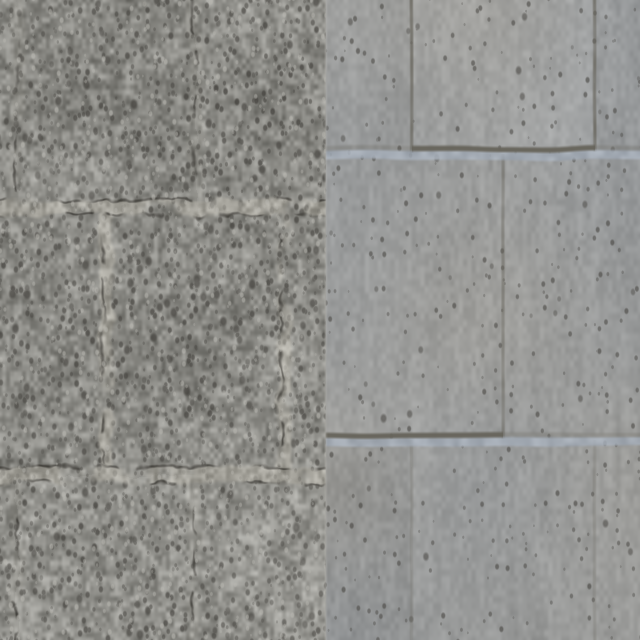
Give the GLSL for this texture, as a WebGL 2 fragment shader.

```glsl
#version 300 es
precision highp float;
// Two concrete block walls side by side: coarse pitted blocks with rough pale
// mortar on the left, smooth blocks with thin bluish joints on the right.
// Running-bond distances place the joints; cellular pits and noise add wear.
uniform vec2 u_resolution;
out vec4 outColor;

const float SEAM_X = 0.509;
const vec2 ROUGH_PITCH = vec2(0.278, 0.418);   // block size, left wall
const vec2 ROUGH_ORIGIN = vec2(0.166, 0.258);
const vec2 SMOOTH_PITCH = vec2(0.286, 0.447);  // block size, right wall
const vec2 SMOOTH_ORIGIN = vec2(0.786, 0.313);
const float MORTAR_HALF = 0.012;
const float LINE_HALF = 0.0025;

const vec3 ROUGH_STONE = vec3(0.555, 0.553, 0.533);
const vec3 SMOOTH_STONE = vec3(0.605, 0.607, 0.600);
const vec3 MORTAR = vec3(0.675, 0.665, 0.630);
const vec3 PIT = vec3(0.270, 0.262, 0.245);
const vec3 SPECK = vec3(0.730, 0.725, 0.700);
const vec3 SHADOW = vec3(0.400, 0.390, 0.355);
const vec3 BLUE_JOINT = vec3(0.635, 0.670, 0.715);

float hash(vec2 p) {
  vec3 q = fract(p.xyx * 0.1031);
  q += dot(q, q.yzx + 33.33);
  return fract((q.x + q.y) * q.z);
}

float noise(vec2 p) {
  vec2 i = floor(p), f = fract(p);
  f = f * f * (3.0 - 2.0 * f);
  return mix(mix(hash(i), hash(i + vec2(1, 0)), f.x),
             mix(hash(i + vec2(0, 1)), hash(i + vec2(1, 1)), f.x), f.y);
}

float layers(vec2 p) {
  return 0.55 * noise(p) + 0.3 * noise(p * 2.1 + 17.0) + 0.15 * noise(p * 4.3 + 41.0);
}

// Scattered soft dots: one candidate per cell, kept with the given density
float dots(vec2 p, float density, float radius) {
  vec2 cell = floor(p);
  float cover = 0.0;
  for (int y = -1; y <= 1; y++) {
    for (int x = -1; x <= 1; x++) {
      vec2 id = cell + vec2(x, y);
      vec2 center = id + vec2(hash(id + 3.7), hash(id + 71.3));
      float size = hash(id + 29.1);
      float r = radius * mix(0.45, 1.0, size);
      float d = length((p - center) * vec2(1.15, 0.8));
      float kept = step(hash(id + 113.9), density);
      cover = max(cover, kept * mix(0.4, 1.0, size) * (1.0 - smoothstep(0.35 * r, r, d)));
    }
  }
  return cover;
}

// Running bond: xy = signed distance to nearest joints, zw = block id
vec4 bond(vec2 p, vec2 pitch, vec2 origin) {
  vec2 g = (p - origin) / pitch;
  float row = floor(g.y);
  g.x -= 0.5 * mod(row, 2.0);
  return vec4((fract(g + 0.5) - 0.5) * pitch, floor(g.x), row);
}

float band(float d, float halfWidth, float soft) {
  return 1.0 - smoothstep(halfWidth - soft, halfWidth + soft, abs(d));
}

vec3 roughWall(vec2 p) {
  vec2 wobble = vec2(layers(p * 32.0), layers(p * 32.0 + 60.0)) - 0.5;
  vec4 b = bond(p + 0.016 * wobble, ROUGH_PITCH, ROUGH_ORIGIN);
  float patches = layers(p * 7.0 + 5.0);
  vec3 color = ROUGH_STONE + 0.04 * (hash(b.zw + 9.0) - 0.5) + 0.13 * (patches - 0.5);

  // Mortar fills the beds and alternate courses; other joints are cracks
  float worn = smoothstep(0.22, 0.55, layers(p * 24.0 + 90.0));
  float filled = 1.0 - 0.75 * mod(b.w, 2.0);
  float bed = band(b.y, MORTAR_HALF, 0.004);
  float upright = band(b.x, MORTAR_HALF * 0.85, 0.004) * filled;
  float mortar = max(bed, upright) * worn;
  float edge = max(band(abs(b.y) - MORTAR_HALF, 0.002, 0.002),
                   band(b.x + MORTAR_HALF * 0.4 * filled, 0.002, 0.002) * (1.0 - bed));
  color = mix(color, MORTAR, 0.75 * mortar);
  color = mix(color, PIT, 0.65 * edge * smoothstep(0.4, 0.65, noise(p * 45.0)));

  // Coarse grain, pits and pale aggregate
  color += 0.18 * (noise(p * vec2(160.0, 125.0)) - 0.5) + 0.13 * (noise(p * 75.0 + 8.0) - 0.5);
  float pits = max(dots(p * 88.0, 0.38, 0.55), dots(p * 48.0 + 31.0, 0.18, 0.42));
  color = mix(color, PIT, pits * mix(0.85, 0.45, patches) * (1.0 - 0.65 * mortar));
  return mix(color, SPECK, 0.6 * dots(p * 95.0 + 57.0, 0.16, 0.5));
}

vec3 smoothWall(vec2 p) {
  float drift = 0.005 * (noise(p * 14.0) - 0.5);
  vec4 b = bond(p + vec2(0.2, 1.0) * drift, SMOOTH_PITCH, SMOOTH_ORIGIN);
  float streaks = noise(p * vec2(85.0, 9.0)) - 0.5;
  vec3 color = SMOOTH_STONE + 0.035 * (hash(b.zw + 23.0) - 0.5) + 0.012 * b.w;
  color += 0.04 * streaks + 0.05 * (layers(p * 6.0) - 0.5);
  color += vec3(-0.012, 0.0, 0.02) * (noise(p * 4.0 + 12.0) - 0.3);

  // Fine grain and sparse pits
  color += 0.065 * (noise(p * vec2(150.0, 95.0)) - 0.5);
  float pits = max(dots(p * 75.0 + 11.0, 0.15, 0.4), dots(p * 36.0, 0.07, 0.28));
  color = mix(color, PIT, 0.6 * pits);

  // Thin uprights, then bluish beds with a shadow under alternate blocks
  float upright = band(b.x, LINE_HALF, 0.002) * clamp(0.55 + 0.25 * b.w, 0.25, 0.8);
  color = mix(color, SHADOW, upright * mix(0.6, 1.0, noise(p * 40.0)));
  float bed = band(b.y + 0.003, 0.007, 0.003);
  color = mix(color, BLUE_JOINT + 0.12 * (noise(p * 80.0) - 0.4), 0.8 * bed);
  float shade = 0.25 + 0.7 * mod(b.z, 2.0);
  return mix(color, SHADOW, shade * band(b.y - 0.007, 0.004, 0.003));
}

void main() {
  vec2 p = gl_FragCoord.xy / u_resolution;
  float side = smoothstep(-0.0015, 0.0015, p.x - SEAM_X);
  vec3 color = mix(roughWall(p), smoothWall(p), side);
  color = mix(color, SPECK, 0.3 * band(p.x - SEAM_X, 0.002, 0.002));
  outColor = vec4(clamp(color, 0.0, 1.0), 1.0);
}
```
